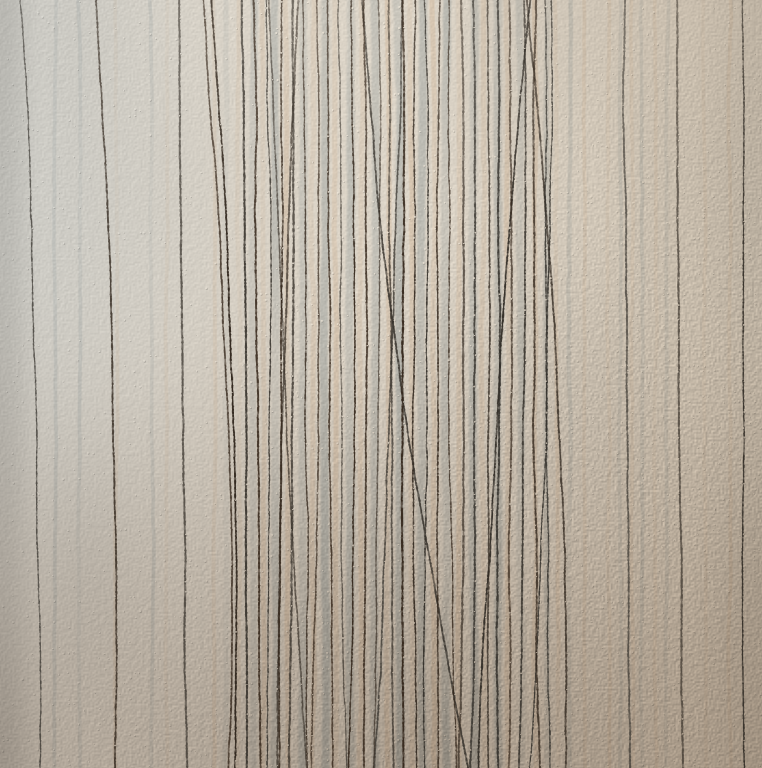
Reproduce this pattern procedurally as a Shadertoy shader.

```glsl
// Fine ink threads running down a pale plaster panel, crowded and crossing in the middle.
// Each thread is a parabola through its top, middle and bottom, with a noise wobble;
// a comb of soft blue and peach washes lies below, raking light picks out grain and flecks.

float hash(vec2 p) {
    vec3 q = fract(vec3(p.xyx) * 0.1031);
    q += dot(q, q.yzx + 33.33);
    return fract((q.x + q.y) * q.z);
}

float noise(vec2 p) {
    vec2 i = floor(p), f = fract(p);
    f = f * f * (3.0 - 2.0 * f);
    return mix(mix(hash(i), hash(i + vec2(1, 0)), f.x),
               mix(hash(i + vec2(0, 1)), hash(i + vec2(1, 1)), f.x), f.y);
}

// Lone and crossing threads: x at top, middle and bottom
const vec3 leadThreads[15] = vec3[15](
    vec3(.029, .046, .053), vec3(.127, .148, .151), vec3(.235, .240, .245),
    vec3(.819, .822, .828), vec3(.887, .892, .896), vec3(.976, .975, .976),
    vec3(.265, .297, .302), vec3(.692, .731, .744), vec3(.695, .655, .627),
    vec3(.475, .527, .615), vec3(.530, .513, .492), vec3(.392, .373, .365),
    vec3(.352, .374, .402), vec3(.722, .718, .695), vec3(.279, .304, .309));

// Parabola through the three heights; t runs from top to bottom
float threadX(vec3 k, float t) {
    return k.x * (1.0 - t) * (1.0 - 2.0 * t) + 4.0 * k.y * t * (1.0 - t) + k.z * t * (2.0 * t - 1.0);
}

float wobble(float t, float seed) {
    return (noise(vec2(t * 7.0, seed * 9.7)) - 0.5) * 0.004
         + (noise(vec2(t * 40.0, seed * 5.3)) - 0.5) * 0.0013;
}

// Coverage of one thread, frayed and thinned where the ink skips over the grain
float threadInk(vec2 uv, float x, float seed) {
    float px = 0.7 / iResolution.x;
    float width = 0.0008 + 0.0006 * hash(vec2(seed, 4.0));
    float edge = abs(uv.x - x) + (noise(uv * 480.0 + seed) - 0.5) * 0.0009;
    float skip = mix(0.7, 1.0, smoothstep(0.1, 0.5, noise(vec2(seed * 3.1, uv.y * 260.0))));
    return (1.0 - smoothstep(width - px, width + px, edge)) * skip;
}

vec3 plaster(vec2 uv) {
    vec3 top = mix(vec3(.805, .80, .775), vec3(.855, .825, .775), smoothstep(0.0, 0.45, uv.x));
    top = mix(top, vec3(.775, .73, .665), smoothstep(0.5, 1.0, uv.x));
    vec3 low = mix(vec3(.69, .65, .60), vec3(.645, .585, .515), uv.x);
    vec3 col = mix(low, top, smoothstep(-0.1, 0.75, uv.y));
    col *= 1.0 - 0.10 * smoothstep(0.06, 0.0, uv.x) - 0.04 * smoothstep(0.9, 1.0, uv.x);
    return col * (0.98 + 0.04 * noise(uv * vec2(9.0, 4.0)));
}

float relief(vec2 p) {
    return noise(p * 410.0) * 0.65 + noise(p.yx * 230.0 + p * 60.0 + 7.0) * 0.35;
}

void mainImage(out vec4 fragColor, in vec2 fragCoord) {
    vec2 uv = fragCoord / iResolution.xy;
    float t = 1.0 - uv.y;
    vec3 col = plaster(uv);

    // Washes: an even comb of blue bands with fainter peach between them
    for (int i = 0; i < 58; i++) {
        float s = float(i);
        bool blue = i % 2 == 0;
        float x = 0.040 + 0.0161 * s + 0.005 * (hash(vec2(s, 11.0)) - 0.5);
        float centre = smoothstep(0.27, 0.13, abs(x - 0.51));
        float width = mix(0.0025, blue ? 0.0055 : 0.0035, centre);
        float d = abs(uv.x - x - 1.2 * wobble(t, s + 60.0));
        float band = 1.0 - smoothstep(width * 0.5, width * 1.4, d);
        band *= 0.35 + 0.65 * noise(vec2(s * 2.3, t * 4.0));
        float outer = 0.55 * step(0.45, hash(vec2(s, 13.0)));
        vec3 tint = blue ? vec3(.84, .87, .89) : vec3(.97, .925, .88);
        col *= mix(vec3(1), tint, band * mix(outer, 1.0, centre));
    }

    // Raking light over the grain, roughest at lower right
    float rough = 0.08 + 0.13 * smoothstep(0.6, 1.6, uv.x + t);
    col *= 1.0 + rough * (relief(uv) - relief(uv + vec2(0.0018, -0.0018)));

    // Threads: lone and crossing ones first, then the evenly crowded middle
    for (int i = 0; i < 41; i++) {
        float s = float(i);
        vec3 k;
        if (i < 15) {
            k = leadThreads[i];
        } else {
            vec3 jitter = vec3(hash(vec2(s, 1.0)), hash(vec2(s, 2.0)), hash(vec2(s, 3.0))) - 0.5;
            k = 0.321 + 0.0159 * (s - 15.0) + jitter * vec3(.006, .004, .015);
        }
        float ink = threadInk(uv, threadX(k, t) + wobble(t, s), s + 1.0);
        float strength = mix(0.68, 1.0, hash(vec2(s, 5.0))) * mix(0.8, 1.0, smoothstep(0.0, 0.4, t));
        vec3 inkColour = mix(vec3(.20, .14, .09), vec3(.20, .19, .17), hash(vec2(s, 6.0)));
        col = mix(col, inkColour, ink * strength);
    }

    // Raised flecks of plaster, each with a small shadow
    vec2 cell = floor(uv * 150.0);
    vec2 offset = 0.3 + 0.4 * vec2(hash(cell + 17.0), hash(cell + 41.0));
    vec2 q = fract(uv * 150.0) - offset;
    float present = step(0.95 - 0.10 * smoothstep(0.6, 1.6, uv.x + t), hash(cell + 3.0));
    float size = 0.10 + 0.12 * hash(cell + 29.0);
    float shade = 1.0 - smoothstep(size * 0.4, size * 1.5, length(q - vec2(0.14, -0.16)));
    float fleck = 1.0 - smoothstep(size * 0.4, size * 1.4, length(q));
    col *= 1.0 - 0.14 * present * shade;
    col = mix(col, plaster(uv) * 1.10, present * fleck * 0.75);

    fragColor = vec4(col, 1.0);
}
```
